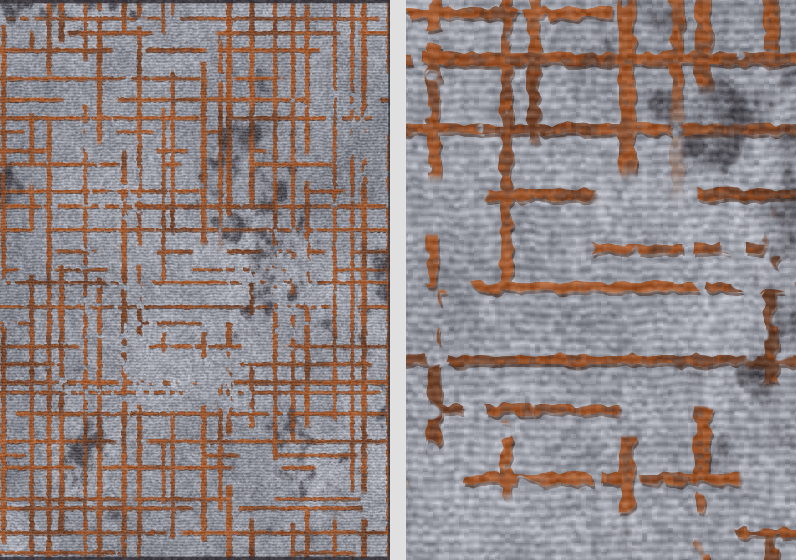
Left, the full canvas; right, a detail of the centre.
This pattern is drawn by a WebGL 1 fragment shader. Its source:

```glsl
precision highp float;
// Worn grey woven rug with a broken, irregular copper lattice.
uniform vec2 u_resolution;

#define V_PITCH 0.0335    // mean spacing of vertical bars
#define H_PITCH 0.0340    // mean spacing of horizontal bars
#define V_WIDTH 0.0082
#define H_WIDTH 0.0066
#define COVER 0.72        // share of each bar that survives
#define ROUGH 0.0036      // raggedness of bar edges
#define ROWS 190.0        // weave rows over the canvas height
#define WEAVE 0.050       // contrast of the weave rows
#define GRAIN 0.17        // contrast of single knots
#define SMUDGE 0.75       // strength of dark stains

const vec3 LIGHT = vec3(0.640, 0.650, 0.685);
const vec3 MID = vec3(0.485, 0.495, 0.530);
const vec3 DARK = vec3(0.220, 0.205, 0.230);
const vec3 COPPER = vec3(0.635, 0.355, 0.190);
const vec3 BROWN = vec3(0.385, 0.240, 0.170);

float hash(vec2 p) {
  return fract(sin(dot(p, vec2(127.1, 311.7))) * 43758.5);
}

float noise(vec2 p) {
  vec2 i = floor(p), f = fract(p);
  f = f * f * (3.0 - 2.0 * f);
  return mix(mix(hash(i), hash(i + vec2(1.0, 0.0)), f.x),
             mix(hash(i + vec2(0.0, 1.0)), hash(i + 1.0), f.x), f.y);
}

float fbm(vec2 p) {
  float sum = 0.0, amp = 0.5;
  for (int i = 0; i < 5; i++) {
    sum += amp * noise(p);
    p = p * 2.07 + 13.7;
    amp *= 0.5;
  }
  return sum / 0.97;
}

// Parallel bars: p.x runs across them, p.y along them.
float bars(vec2 p, float pitch, float width, float seed) {
  float edge = 0.5 / u_resolution.y;
  float cell = floor(p.x / pitch);
  float ink = 0.0;
  for (int k = -1; k <= 1; k++) {
    float id = cell + float(k);
    float rnd = hash(vec2(id, seed));
    float center = (id + 0.5 + 0.75 * (rnd - 0.5)) * pitch;
    float halfWidth = width * mix(0.36, 0.58, hash(vec2(id, seed + 5.0)));
    // Neighbouring bars share part of their breaks
    float shared = noise(vec2(p.y * 7.0 + seed, id * 0.4));
    float own = noise(vec2(p.y * 13.0 + seed, id * 7.0 + 3.0));
    float keep = 0.5 * (shared + own) + 0.25 * (hash(vec2(id, seed + 9.0)) - 0.5);
    float on = smoothstep(-0.01, 0.01, keep - mix(0.75, 0.25, COVER));
    float d = abs(p.x - center) - halfWidth;
    ink = max(ink, on * (1.0 - smoothstep(-edge, edge, d)));
  }
  return ink;
}

// Lattice with ragged edges and small worn-away patches
float lattice(vec2 p) {
  vec2 wobble = vec2(noise(p * 210.0), noise(p * 210.0 + 71.0)) - 0.5;
  vec2 q = p + wobble * ROUGH;
  float ink = max(bars(q, V_PITCH, V_WIDTH, 3.0),
                  bars(q.yx, H_PITCH, H_WIDTH, 19.0));
  float wear = fbm(p * 6.0 + 31.0) + 0.4 * (noise(p * vec2(130.0, 90.0)) - 0.5);
  return ink * (1.0 - smoothstep(0.70, 0.73, wear));
}

void main() {
  vec2 p = gl_FragCoord.xy / u_resolution.y;
  float aspect = u_resolution.x / u_resolution.y;

  // Weave: rows of short knots, slightly uneven
  float row = p.y * ROWS + 0.5 * noise(p * vec2(60.0, 25.0));
  float rib = cos(6.2832 * row);
  float knot = noise(vec2(p.x * 270.0, row * 1.5)) - 0.5;
  float speck = hash(floor(vec2(p.x * 330.0, row * 2.0))) - 0.5;

  // Grey pile with cloudy wear
  float cloud = fbm(p * vec2(7.0, 6.0) + 4.0);
  float streak = noise(p * vec2(60.0, 38.0));
  float tone = 0.58 + 1.5 * (cloud - 0.5) + 0.35 * (streak - 0.5);
  vec3 color = mix(MID, LIGHT, clamp(tone, 0.0, 1.2));

  // Dark stains broken into ragged flecks
  float fleck = fbm(p * vec2(50.0, 38.0) + 9.0) - 0.5;
  float stain = fbm(p * vec2(7.0, 6.0) + 57.0) + 0.65 * fleck + 0.15 * knot;
  stain = smoothstep(0.66, 0.85, stain);
  color = mix(color, DARK, SMUDGE * stain);

  // Copper bars and the shade along their lower right rim
  float ink = lattice(p);
  float rim = max(lattice(p + vec2(-0.0010, 0.0020)) - ink, 0.0);
  color = mix(color, BROWN * 0.8, 0.55 * rim);
  float aged = smoothstep(0.45, 0.72, fbm(p * 18.0 + 83.0) + 0.5 * knot);
  vec3 thread = mix(COPPER, BROWN, clamp(0.8 * aged + 0.5 * stain, 0.0, 1.0));
  color = mix(color, thread, 0.97 * ink);

  color += (WEAVE * rib + GRAIN * knot + 0.10 * speck) * mix(1.0, 0.8, ink);

  // Bound edges: top, bottom and a thin right side
  float border = min(min(p.y, 1.0 - p.y) - 0.006, aspect - p.x - 0.003);
  float bound = 1.0 - smoothstep(-0.001, 0.001, border);
  color = mix(color, DARK + 0.12 * knot, 0.9 * bound);

  gl_FragColor = vec4(clamp(color, 0.0, 1.0), 1.0);
}
```
